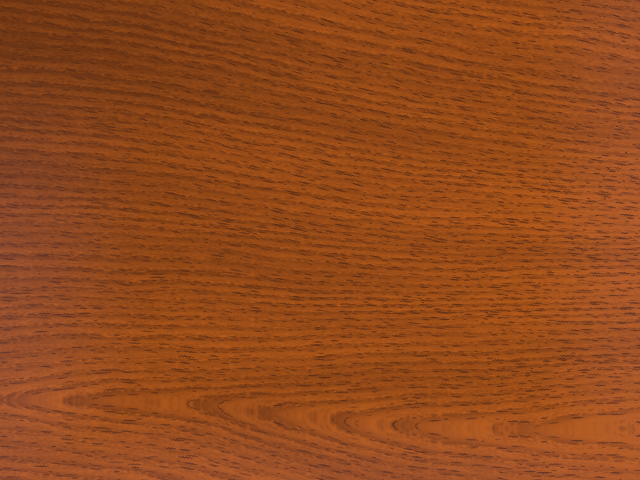
This texture is drawn by a WebGL 2 fragment shader. Its source:

```glsl
#version 300 es
precision highp float;

uniform vec2 u_resolution;
out vec4 fragColor;

const float TAU = 6.2831853;

// Palette
const vec3 WOOD_DARK = vec3(0.500, 0.245, 0.083);
const vec3 WOOD_LIGHT = vec3(0.672, 0.334, 0.100);
const vec3 PORE_COLOR = vec3(0.335, 0.165, 0.080);
const vec3 HAZE_TINT = vec3(0.014, 0.025, 0.088);

// Growth rings, in units of the canvas height
const float RING_SPACING = 0.0225;
const float ARCH_Y = 0.165;
const float ARCH_TILT = -0.045;
const float ARCH_ROUNDING = 0.024;
const float ARCH_SLOPE = 0.12;
const float TOP_SLOPE = -0.13;
const float RING_CONTRAST = 0.32;
const float RING_FRAY = 1.7;

// Pores: short dark dashes lying in rows along the rings
const float ROWS_PER_RING = 3.0;
const float PORE_CELL = 0.029;
const float PORE_WIDTH = 0.00155;
const float PORE_TILT = 0.07;
const float PORE_STRENGTH = 0.80;

// Fine fibre
const vec2 FIBRE_SCALE = vec2(17.0, 150.0);
const vec2 FLECK_SCALE = vec2(95.0, 215.0);
const float FIBRE_CONTRAST = 0.38;
const float FLECK_CONTRAST = 0.46;

vec2 hash2(vec2 p) {
  vec3 q = fract(p.xyx * vec3(0.1031, 0.1030, 0.0973));
  q += dot(q, q.yzx + 33.33);
  return fract((q.xx + q.yz) * q.zy);
}

// Distance to the nearest scattered point
float cellular(vec2 p) {
  vec2 cell = floor(p);
  float nearest = 2.0;
  for (int j = -1; j <= 1; j++) {
    for (int i = -1; i <= 1; i++) {
      vec2 id = cell + vec2(i, j);
      nearest = min(nearest, length(id + hash2(id) - p));
    }
  }
  return nearest;
}

float layeredSines(vec2 p) {
  float sum = 0.0, amplitude = 0.5;
  for (int i = 0; i < 4; i++) {
    sum += amplitude * sin(p.x + 1.3 * sin(p.y + float(i))) * cos(0.8 * p.y - 0.4 * p.x);
    p = mat2(1.7, 0.5, -0.5, 1.9) * p + 2.1;
    amplitude *= 0.55;
  }
  return sum;
}

// Height across the rings: an arch opening to the right, slanted grain above
float grainHeight(vec2 p) {
  float dy = p.y - ARCH_Y - ARCH_TILT * p.x - 0.012 * sin(5.0 * p.x);
  float slope = mix(ARCH_SLOPE, TOP_SLOPE, smoothstep(0.05, 0.85, p.y));
  float height = sqrt(dy * dy + ARCH_ROUNDING * ARCH_ROUNDING) - slope * p.x;
  height += 0.018 * layeredSines(p * vec2(3.2, 5.5));
  return height + 0.004 * layeredSines(p * vec2(14.0, 20.0) + 4.0);
}

// Coverage of pores; rowToLength turns row units into canvas units
float pores(float x, float row, float rowToLength, float pixel) {
  float baseRow = floor(row), coverage = 0.0;
  for (int j = -1; j <= 1; j++) {
    float r = baseRow + float(j);
    float along = x / PORE_CELL + 17.0 * hash2(vec2(r, 5.0)).x;
    float kind = mod(r, ROWS_PER_RING);
    float density = kind < 0.5 ? 0.94 : (kind < 1.5 ? 0.74 : 0.18);
    for (int i = -1; i <= 1; i++) {
      vec2 id = vec2(floor(along) + float(i), r);
      vec2 place = hash2(id + 61.0), shape = hash2(id + 137.0);
      float dx = (along - id.x - place.x) * PORE_CELL;
      float dy = (row - r - 0.5 - 0.5 * (place.y - 0.5)) * rowToLength + PORE_TILT * dx;
      dy += 0.0006 * sin(900.0 * dx + TAU * place.y);
      float halfLength = mix(0.004, 0.018, shape.x * shape.x);
      float taper = 1.0 - dx * dx / (halfLength * halfLength);
      float width = PORE_WIDTH * mix(0.65, 1.1, shape.x) * max(taper, 0.0);
      float dash = 1.0 - smoothstep(width - 0.5 * pixel, width + 0.5 * pixel, abs(dy));
      dash *= smoothstep(0.0, 0.25, taper) * step(shape.y, density);
      coverage = max(coverage, dash * mix(0.45, 1.0, place.x));
    }
  }
  return coverage;
}

void main() {
  float pixel = 1.0 / u_resolution.y;
  vec2 p = gl_FragCoord.xy * pixel;
  vec2 uv = gl_FragCoord.xy / u_resolution;
  float height = grainHeight(p);
  float phase = height / RING_SPACING + 0.25 * sin(height * 31.0) + 60.0;

  // Fibre and flecks, frayed ring bands and broad stains
  float fibre = cellular(vec2(p.x, height) * FIBRE_SCALE + 40.0) - 0.45;
  float fleck = cellular(vec2(p.x, height) * FLECK_SCALE + 90.0) - 0.45;
  float angle = TAU * (phase - 0.33) + RING_FRAY * (fibre + fleck);
  float ringStrength = 0.72 + 0.28 * sin(height * 47.0 + 5.0 * p.x);
  float ring = -cos(angle + 0.6 * sin(angle)) * ringStrength;
  float stain = layeredSines(vec2(p.x * 2.0, height * 9.0) + 1.7);

  // Light falls off toward the upper left
  float light = 0.50 * (uv.x - 0.5) - 0.44 * (uv.y - 0.5);
  light -= 0.50 * smoothstep(0.6, 0.0, length(uv - vec2(0.0, 1.0)));
  float tone = 0.53 + light + RING_CONTRAST * ring + 0.38 * stain;
  tone += FIBRE_CONTRAST * fibre + FLECK_CONTRAST * fleck;
  vec3 color = mix(WOOD_DARK, WOOD_LIGHT, clamp(tone, -0.45, 1.15));

  // Pores
  float row = phase * ROWS_PER_RING;
  float rowToLength = pixel / max(length(vec2(dFdx(row), dFdy(row))), 0.001);
  color = mix(color, PORE_COLOR, PORE_STRENGTH * pores(p.x, row, rowToLength, pixel));

  // Pale haze at the left, bottom and right edges
  float haze = smoothstep(0.26, 0.0, uv.x) * smoothstep(1.0, 0.45, uv.y);
  haze = max(haze, 0.8 * smoothstep(0.2, 0.0, uv.y));
  haze = max(haze, 0.7 * smoothstep(0.8, 1.0, uv.x));
  color += HAZE_TINT * haze;
  fragColor = vec4(color, 1.0);
}
```
